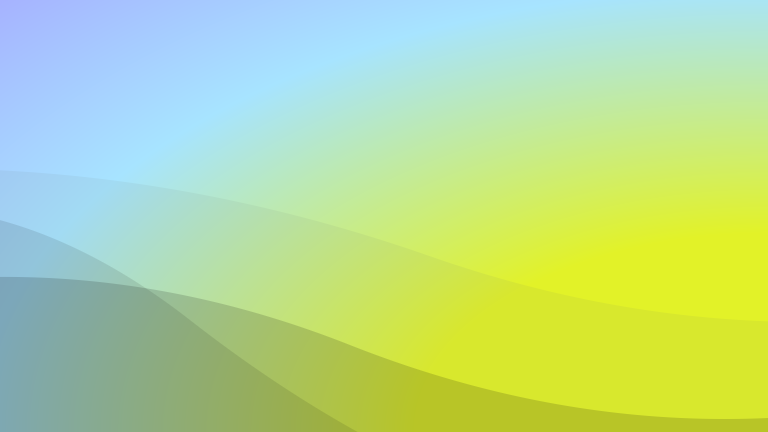
Write a Shadertoy shader that draws this background.

```glsl
// Draws a violet, cyan and lime radial gradient crossed by three translucent waves.

const vec3 LIME   = vec3(0.886, 0.949, 0.157);
const vec3 CYAN   = vec3(0.655, 0.894, 1.000);
const vec3 VIOLET = vec3(0.650, 0.700, 1.000);

// Gradient: centre and stop radii, in fractions of the canvas
const vec2  GLOW_CENTRE = vec2(1.0, 0.0);
const float LIME_RADIUS   = 0.46;
const float CYAN_RADIUS   = 1.03;
const float VIOLET_RADIUS = 1.414;

// Wave shapes: joint x, joint y, slope at the joint (in canvas heights)
const vec3 UPPER_JOINT = vec3(0.995, 0.407, -0.350);
const vec3 STEEP_JOINT = vec3(0.440, 0.259, -0.780);
const vec3 LOWER_JOINT = vec3(0.810, 0.2014, -0.395);

// Curvature left and right of each joint
const vec2 UPPER_BEND = vec2(-0.151, 0.201);
const vec2 STEEP_BEND = vec2(-0.577, 0.290);
const vec2 LOWER_BEND = vec2(-0.2475, 0.2277);

// Wave tints: colour and opacity
const vec4 UPPER_TINT = vec4(0.40, 0.44, 0.42, 0.08);
const vec4 STEEP_TINT = vec4(0.0, 0.0, 0.0, 0.10);
const vec4 LOWER_TINT = vec4(0.0, 0.0, 0.0, 0.15);

const float DESIGN_ASPECT = 16.0 / 9.0;

vec3 radialGradient(vec2 uv) {
    float radius = length(uv - GLOW_CENTRE);
    vec3 inner = mix(LIME, CYAN, clamp((radius - LIME_RADIUS) / (CYAN_RADIUS - LIME_RADIUS), 0.0, 1.0));
    float outer = clamp((radius - CYAN_RADIUS) / (VIOLET_RADIUS - CYAN_RADIUS), 0.0, 1.0);
    return mix(inner, VIOLET, outer);
}

// Coverage below two parabolas that share a point and slope at the joint
float belowWave(vec2 p, vec3 joint, vec2 bend) {
    float dx = p.x - joint.x;
    float curvature = dx < 0.0 ? bend.x : bend.y;
    float height = joint.y + dx * (joint.z + curvature * dx);
    float slope = joint.z + 2.0 * curvature * dx;
    float signedDistance = (p.y - height) / sqrt(1.0 + slope * slope);
    return clamp(0.5 - signedDistance * iResolution.y, 0.0, 1.0);
}

vec3 layWave(vec3 base, vec2 p, vec3 joint, vec2 bend, vec4 tint) {
    return mix(base, tint.rgb, tint.a * belowWave(p, joint, bend));
}

void mainImage(out vec4 fragColor, in vec2 fragCoord) {
    vec2 uv = fragCoord / iResolution.xy;
    vec2 p = vec2(uv.x * DESIGN_ASPECT, uv.y);

    vec3 color = radialGradient(uv);

    // Overlapping waves, back to front
    color = layWave(color, p, UPPER_JOINT, UPPER_BEND, UPPER_TINT);
    color = layWave(color, p, STEEP_JOINT, STEEP_BEND, STEEP_TINT);
    color = layWave(color, p, LOWER_JOINT, LOWER_BEND, LOWER_TINT);

    fragColor = vec4(color, 1.0);
}
```
